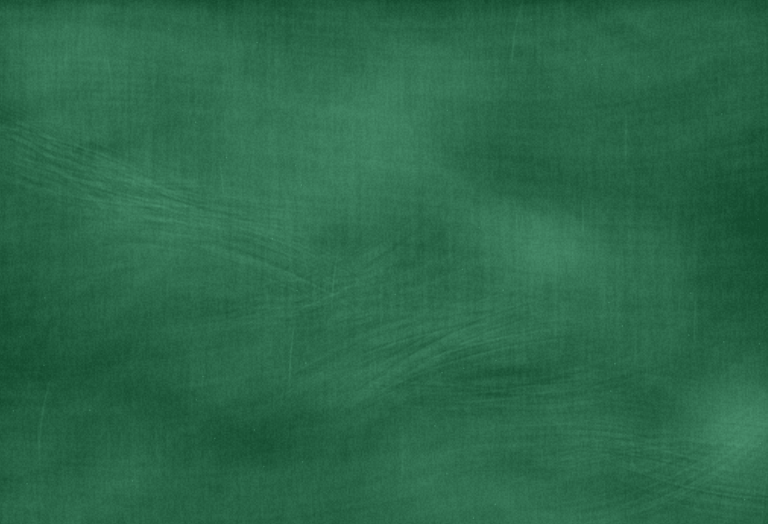
Write a Shadertoy shader that draws this texture.

```glsl
// A wiped green chalkboard: warped layered sines form the cloudy chalk dust,
// stretched noise along arcs forms the eraser sweeps, and fine grain, weave,
// thin scratches and cellular specks give the surface its texture.

float hash(vec2 p) {
    vec3 q = fract(vec3(p.xyx) * 0.1031);
    q += dot(q, q.yzx + 33.33);
    return fract((q.x + q.y) * q.z);
}

// Smooth lattice noise, -1 to 1
float noise(vec2 p) {
    vec2 cell = floor(p), f = fract(p);
    f = f * f * (3.0 - 2.0 * f);
    float low = mix(hash(cell), hash(cell + vec2(1, 0)), f.x);
    float high = mix(hash(cell + vec2(0, 1)), hash(cell + vec2(1, 1)), f.x);
    return 2.0 * mix(low, high, f.y) - 1.0;
}

// Layered sines, each octave turned and warped by the last
float clouds(vec2 p) {
    float sum = 0.0, amplitude = 0.5;
    for (int i = 0; i < 5; i++) {
        p += 0.55 * sin(p.yx * 1.3 + float(i) * 1.9);
        sum += amplitude * sin(p.x) * cos(p.y);
        p = mat2(0.86, 0.5, -0.5, 0.86) * p * 1.8 + 2.3;
        amplitude *= 0.6;
    }
    return sum;
}

float glow(vec2 p, vec2 center, vec2 size) {
    vec2 d = (p - center) / size;
    return exp(-dot(d, d));
}

// Broad curved eraser sweeps, each made of fine concentric streaks
float sweeps(vec2 p) {
    float sum = 0.0;
    for (int i = 0; i < 18; i++) {
        float id = float(i) + 1.0;
        float below = mod(id, 2.0) * 2.0 - 1.0;
        float tilt = (hash(vec2(id, 3.0)) - 0.5) * 1.1;
        vec2 dir = vec2(sin(tilt), below * cos(tilt));
        float radius = 0.6 + 0.6 * hash(vec2(id, 7.0));
        vec2 middle = vec2(1.46 * fract(id * 0.618), 0.05 + 0.75 * fract(id * 0.377));
        vec2 q = p - middle + dir * radius;
        float across = length(q) - radius;
        float along = q.x * dir.y - q.y * dir.x;
        float band = exp(-across * across / 0.0025 - along * along / 0.055);
        band *= smoothstep(0.0, 0.2, dot(q, dir));
        float streak = noise(vec2(along * 6.0 + id * 9.0, across * 240.0));
        streak += 0.5 * noise(vec2(along * 4.0, across * 95.0 + id * 5.0));
        sum += band * (0.1 + 0.25 * streak);
    }
    return sum;
}

// Thin, mostly upright chalk scratches with a slight bend
float scratches(vec2 p) {
    float sum = 0.0;
    for (int i = 0; i < 11; i++) {
        float id = float(i) + 1.0;
        vec2 q = p - vec2(1.46 * fract(id * 0.618 + 0.2), fract(id * 0.732));
        q.x += (hash(vec2(id, 5.0)) - 0.5) * (0.3 * q.y + 2.5 * q.y * q.y);
        float reach = 0.04 + 0.08 * hash(vec2(id, 9.0));
        float fade = 1.0 - smoothstep(0.2, 1.0, abs(q.y) / reach);
        sum += fade * exp(-q.x * q.x / 0.000005) * (0.2 + 0.25 * hash(vec2(id, 2.0)));
    }
    return sum;
}

// Sparse chalk dots, one possible dot per cell
float specks(vec2 p) {
    vec2 cell = floor(p * 15.0);
    vec2 spot = 0.15 + 0.7 * vec2(hash(cell + 11.0), hash(cell + 47.0));
    float d = length(fract(p * 15.0) - spot) / 15.0;
    return step(0.84, hash(cell + 83.0)) * (1.0 - smoothstep(0.0005, 0.0025, d));
}

void mainImage(out vec4 fragColor, in vec2 fragCoord) {
    vec2 p = fragCoord / iResolution.y;
    float width = iResolution.x / iResolution.y;

    // Cloudy dust, slightly stretched sideways
    float tone = -0.1 + 0.5 * clouds(p * vec2(4.2, 5.6) + 1.0);
    tone += 0.38 * clouds(p * vec2(8.0, 14.0) + 6.0);

    // Thicker dust and cleaner, darker areas
    tone += 0.85 * glow(p, vec2(0.7, 0.78), vec2(0.22, 0.18));
    tone += 1.25 * glow(p, vec2(1.43, 0.18), vec2(0.11, 0.09));
    tone += 0.75 * glow(p, vec2(1.05, 0.53), vec2(0.12, 0.07));
    tone += 0.4 * glow(p, vec2(0.35, 0.55), vec2(0.3, 0.18));
    tone += 0.35 * glow(p, vec2(0.2, 0.9), vec2(0.25, 0.08));
    tone += 0.45 * glow(p, vec2(0.78, 0.08), vec2(0.12, 0.1));
    tone -= 0.6 * glow(p, vec2(1.42, 0.68), vec2(0.2, 0.2));
    tone -= 0.5 * glow(p, vec2(0.5, 0.17), vec2(0.25, 0.09));
    tone -= 0.4 * glow(p, vec2(0.0, 0.38), vec2(0.16, 0.2));
    tone -= 0.35 * glow(p, vec2(1.1, 0.3), vec2(0.25, 0.08));

    // Sweeps, wavy level streaks and patchy upright streaks
    tone += sweeps(p);
    float bend = p.y + 0.035 * sin(p.x * 4.0 + p.y * 5.0);
    tone += 0.1 * noise(vec2(p.x * 5.0, bend * 130.0));
    float patchy = 0.5 + 0.5 * noise(p * 4.0 + 20.0);
    tone += 0.17 * patchy * noise(vec2(p.x * 150.0, p.y * 7.0));

    // Scratches, specks, weave and grain
    tone += scratches(p) + 0.8 * specks(p);
    tone += 0.11 * noise(p * vec2(300.0, 60.0)) + 0.22 * noise(p * 345.0 + 7.0);

    // Worn dark rim, strongest along the top
    tone -= 0.7 * exp((p.y - 1.0) / 0.025) + 0.3 * exp(-min(p.x, width - p.x) / 0.06);

    tone = clamp(tone, -1.1, 1.8);
    fragColor = vec4(vec3(0.172, 0.412, 0.292) + tone * vec3(0.085, 0.105, 0.097), 1.0);
}
```
